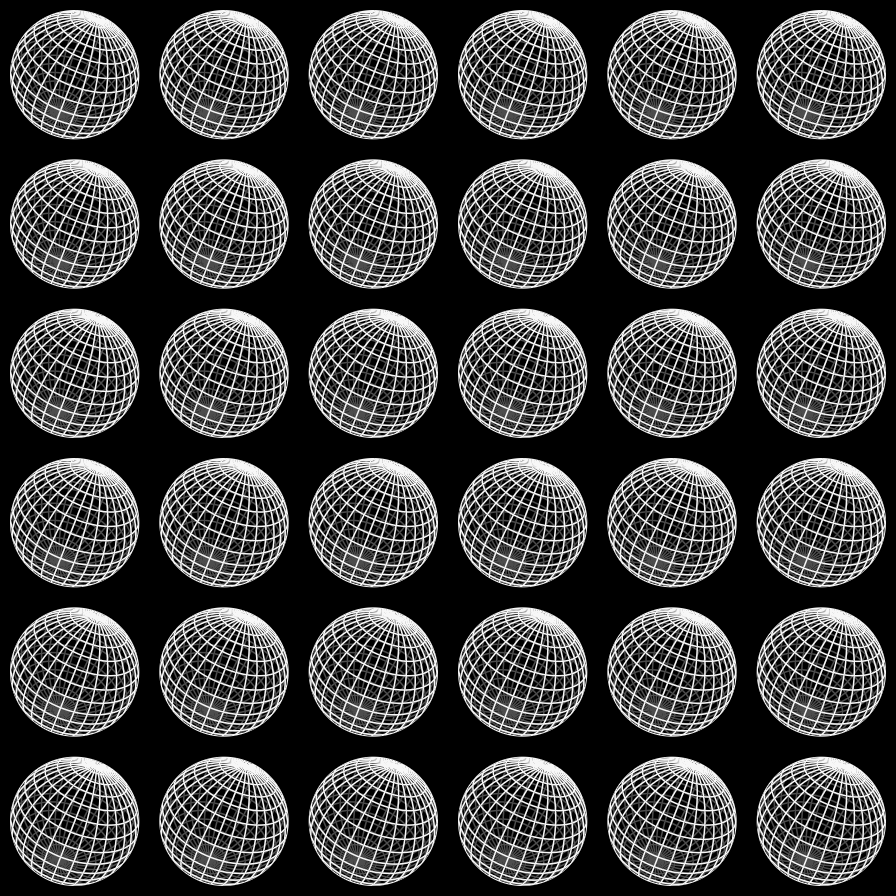
Reproduce this pattern procedurally as a Shadertoy shader.

```glsl
// A six by six array of tilted wire globes, white on black.
// Each globe is a ray-traced unit sphere in perspective; its near and far
// walls carry latitude and longitude lines of constant drawn width.

const float PI = 3.14159265;
const float REPEATS = 6.0;          // globes across and down
const float GLOBE_RADIUS = 0.433;   // in cells
const float CAMERA_DISTANCE = 3.6;  // in sphere radii
const float GRID_STEP = PI / 18.0;  // ten degrees
const float LINE_WIDTH = 0.0235;    // in drawn globe radii
const float FAR_BRIGHTNESS = 0.31;
const vec3 POLE = vec3(0.289, 0.736, 0.612);
const vec3 WIRE_COLOR = vec3(0.97);

// Distance from an angle to the nearest multiple of the step.
float stepDistance(float angle, float stepSize) {
    return abs(fract(angle / stepSize + 0.5) - 0.5) * stepSize;
}

// Antialiased coverage of a line at the given distance.
float lineCoverage(float dist, float width, float pixel) {
    return clamp(0.5 + (0.5 * width - dist) / pixel, 0.0, 1.0);
}

// Drawn-plane slope of a field whose gradient on the sphere is g.
float drawnSlope(vec3 g, vec3 p, vec3 ray, float facing, float scale) {
    return scale * length(g.xy - p.xy * dot(g, ray) / facing);
}

// Latitude and longitude wires at a sphere point p = eye + t * ray.
float globeWires(vec3 p, vec3 ray, float facing, float scale, vec3 axis, float pixel) {
    vec3 east = normalize(cross(axis, vec3(0.0, 0.0, 1.0)));
    vec3 north = cross(axis, east);
    float height = clamp(dot(p, axis), -1.0, 1.0);
    float ring = sqrt(max(1.0 - height * height, 1e-6));

    float latitude = asin(height);
    float longitude = atan(dot(p, north), dot(p, east));
    vec3 latGradient = (axis - p * height) / ring;
    vec3 lonGradient = cross(axis, p) / (ring * ring);

    float latSlope = max(drawnSlope(latGradient, p, ray, facing, scale), 1e-4);
    float lonSlope = max(drawnSlope(lonGradient, p, ray, facing, scale), 1e-4);
    float latLine = lineCoverage(stepDistance(latitude, GRID_STEP) / latSlope, LINE_WIDTH, pixel);
    float lonLine = lineCoverage(stepDistance(longitude, GRID_STEP) / lonSlope, LINE_WIDTH, pixel);
    return max(latLine, lonLine);
}

// One wall of the globe: side is -1 for the near wall, +1 for the far wall.
float globeWall(vec2 q, float side, float eyeDistance, vec3 axis, float pixel) {
    float d2 = eyeDistance * eyeDistance;
    float limbScale = eyeDistance / sqrt(d2 - 1.0);
    vec3 ray = vec3(q * limbScale, -eyeDistance);
    float a = dot(ray, ray);
    float root = sqrt(max(d2 * d2 - a * (d2 - 1.0), 1e-5));
    float t = (d2 + side * root) / a;
    vec3 p = vec3(0.0, 0.0, eyeDistance) + t * ray;
    return globeWires(p, ray, side * root, t * limbScale, axis, pixel);
}

void mainImage(out vec4 fragColor, in vec2 fragCoord) {
    // Repeated cells, scaled so the globe outline has radius one
    vec2 cell = fract(fragCoord / iResolution.y * REPEATS) - 0.5;
    vec2 q = cell / GLOBE_RADIUS;
    float pixel = REPEATS / (GLOBE_RADIUS * iResolution.y);

    // Dim far wall seen through the bright near wall
    vec3 axis = normalize(POLE);
    float near = globeWall(q, -1.0, CAMERA_DISTANCE, axis, pixel);
    float far = globeWall(q, 1.0, CAMERA_DISTANCE, axis, pixel);
    float wires = mix(far * FAR_BRIGHTNESS, 1.0, near);

    // Smooth round outline
    float disc = clamp(0.5 + (1.0 - length(q)) / pixel, 0.0, 1.0);
    fragColor = vec4(WIRE_COLOR * wires * disc, 1.0);
}
```
